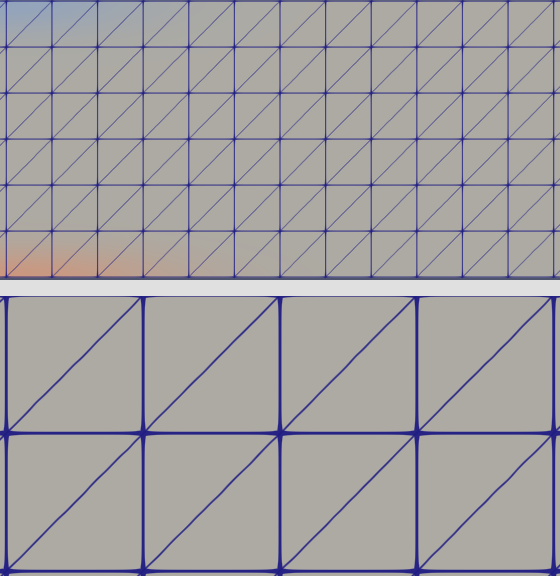
Top: the whole. Bottom: its middle third, enlarged.
A WebGL 2 fragment shader for this pattern:

```glsl
#version 300 es
precision highp float;
// Grey sheet ruled with a blue grid, one thin diagonal per cell, tinted at two corners.
uniform vec2 u_resolution;
out vec4 fragColor;

float hash(vec2 p) {
    vec3 q = fract(vec3(p.xyx) * 0.1031);
    q += dot(q, q.yzx + 33.33);
    return fract((q.x + q.y) * q.z);
}

// Smoothly interpolated value noise
float noise(vec2 p) {
    vec2 i = floor(p), f = fract(p);
    f = f * f * (3.0 - 2.0 * f);
    return mix(mix(hash(i), hash(i + vec2(1, 0)), f.x),
               mix(hash(i + vec2(0, 1)), hash(i + vec2(1, 1)), f.x), f.y);
}

// Share of a filter window covered by a line of the given half width
float lineCoverage(float dist, float halfWidth, float window) {
    float r = 0.5 * window;
    return clamp((min(dist + r, halfWidth) - max(dist - r, -halfWidth)) / window, 0.0, 1.0);
}

void main() {
    vec2 uv = gl_FragCoord.xy / u_resolution;
    float pixel = 1.0 / u_resolution.y;
    float aspect = u_resolution.x * pixel;
    vec2 p = gl_FragCoord.xy * pixel;

    // Grey ground with a cool upper left and a warm lower left corner
    vec3 color = vec3(0.675, 0.667, 0.640);
    float cool = exp(-pow(uv.x / 0.26, 2.0) - pow((1.0 - uv.y) / 0.12, 2.0));
    float warm = exp(-pow(uv.x / 0.30, 2.0) - pow(uv.y / 0.11, 2.0));
    color = mix(color, vec3(0.57, 0.64, 0.74), cool);
    color = mix(color, vec3(0.80, 0.59, 0.49), warm);

    // Cell coordinates: six rows, with a grid line on the vertical centre
    vec2 pitch = vec2(0.1629, 0.1643);
    vec2 cell = (p - vec2(0.5 * aspect, 0.0104)) / pitch;
    vec2 dist = abs(fract(cell + 0.5) - 0.5) * pitch;

    // Thin diagonals with a slight waver
    float waver = (noise(cell * 9.0 + 100.0) - 0.5) * 0.010;
    float across = abs(fract(cell.x - cell.y + waver + 0.5) - 0.5);
    float diagonal = lineCoverage(across * pitch.x * 0.7071, 0.0011, pixel * 1.2);
    vec3 ink = vec3(0.12, 0.11, 0.51);
    color = mix(color, ink, diagonal * 0.85);

    // Grid lines swell towards their crossings
    vec2 halfWidth = 0.0017 + 0.0024 * exp(-dist.yx / 0.008);
    float vertical = lineCoverage(dist.x, halfWidth.x, pixel * 1.2);
    float horizontal = lineCoverage(dist.y, halfWidth.y, pixel * 1.2);

    // Dark margins beyond the outer rows
    float margin = 1.0 - smoothstep(-pixel, pixel, min(p.y - 0.0104, 0.9962 - p.y));
    color = mix(color, ink, max(vertical, horizontal) * 0.95);
    color = mix(color, vec3(0.31, 0.33, 0.43), margin * (1.0 - 0.8 * horizontal));

    fragColor = vec4(color, 1.0);
}
```
